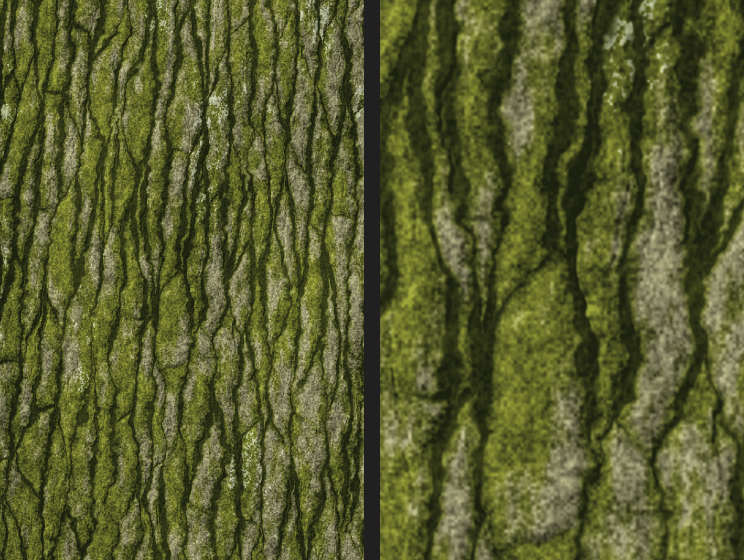
Left: the whole. Right: its middle third, enlarged.
Reproduce this texture procedurally as a Shadertoy shader.

```glsl
vec2 hash2(vec2 p) {
    vec3 a = fract(p.xyx * vec3(0.1031, 0.1030, 0.0973));
    a += dot(a, a.yzx + 33.33);
    return fract((a.xx + a.yz) * a.zy);
}

float noise(vec2 p) {
    vec2 i = floor(p), f = fract(p);
    f = f * f * (3.0 - 2.0 * f);
    float low = mix(hash2(i).x, hash2(i + vec2(1, 0)).x, f.x);
    float high = mix(hash2(i + vec2(0, 1)).x, hash2(i + vec2(1, 1)).x, f.x);
    return mix(low, high, f.y);
}

float fbm(vec2 p) {
    float sum = 0.0, amp = 0.46;
    for (int i = 0; i < 4; i++) {
        sum += amp * noise(p);
        p = mat2(1.9, 0.6, -0.6, 1.9) * p + 17.3;
        amp *= 0.6;
    }
    return sum;
}

// Leaning, meandering grain of the trunk
vec2 warpGrain(vec2 p) {
    vec2 q = p;
    q.x -= 0.13 * p.y * (1.0 - p.x);
    q.x += 0.045 * (noise(p * vec2(6, 4)) - 0.5);
    q.x += 0.024 * (noise(p * vec2(20, 13) + 5.0) - 0.5);
    q += 0.011 * (vec2(noise(p * 56.0), noise(p * 50.0 + 9.0)) - 0.5);
    q.x += 0.005 * (noise(p * 130.0 + 2.0) - 0.5);
    return q;
}

// Stretched Voronoi plates: x = distance to the nearest crack, y = plate id
vec2 plates(vec2 q, vec2 scale) {
    vec2 cell = floor(q * scale), f = fract(q * scale);
    vec2 nearest = vec2(0), owner = vec2(0);
    float best = 9.0;
    for (int y = -1; y <= 1; y++)
    for (int x = -1; x <= 1; x++) {
        vec2 g = vec2(x, y);
        vec2 r = g + hash2(cell + g + 40.0) - f;
        if (dot(r, r) < best) {
            best = dot(r, r);
            nearest = r;
            owner = g;
        }
    }
    float edge = 1.0;
    for (int y = -2; y <= 2; y++)
    for (int x = -2; x <= 2; x++) {
        vec2 g = owner + vec2(x, y);
        vec2 r = g + hash2(cell + g + 40.0) - f;
        if (x != 0 || y != 0) {
            vec2 n = normalize(r - nearest);
            float d = dot(0.5 * (r + nearest), n) / length(n * scale);
            // Cracks across the grain are shallower
            edge = min(edge, d + 0.004 * smoothstep(0.7, 1.0, abs(n.y)));
        }
    }
    return vec2(edge, hash2(cell + owner + 71.0).x);
}

// x = height, y = crack distance, z = plate id, w = grain
vec4 bark(vec2 p) {
    vec2 q = warpGrain(p);
    vec2 plate = plates(q, vec2(16.0, 3.2));
    float d = plate.x - 0.010 * noise(p * vec2(20, 10) + 3.0);
    float split = plates(q + 3.7, vec2(25.0, 7.0)).x;
    float splitDepth = smoothstep(0.35, 0.65, noise(p * vec2(15, 8) + 12.0));
    float grain = fbm(p * vec2(58, 34));
    float height = smoothstep(-0.003, 0.022, d) + 0.9 * grain;
    height -= 0.4 * splitDepth * (1.0 - smoothstep(0.0, 0.005, split));
    return vec4(height, d, plate.y, grain);
}

void mainImage(out vec4 fragColor, in vec2 fragCoord) {
    vec2 p = fragCoord / iResolution.x;
    vec4 b = bark(p);
    float slope = b.x - bark(p + vec2(-0.0028, 0.0036)).x;
    float speck = 0.5 * (noise(p * 230.0) + noise(p.yx * 330.0)) - 0.5;

    // Light on the relief, dark in the cracks
    float open = smoothstep(-0.002, 0.004, b.y);
    float crest = smoothstep(0.0, 0.022, b.y);
    float tone = 0.14 + 0.40 * open + 0.17 * crest + 0.48 * slope;
    tone += (0.35 + 0.65 * open) * (0.7 * (b.w - 0.5) + 0.8 * speck);
    tone += 0.08 * (b.z - 0.5) + 0.2 * (noise(p * vec2(4, 2.5) + 8.0) - 0.5);
    tone = clamp(tone, 0.0, 1.2);

    // Moss, with bare wood on the crests
    vec3 moss = mix(vec3(0.11, 0.13, 0.06), vec3(0.54, 0.57, 0.20), tone);
    vec3 wood = mix(vec3(0.14, 0.14, 0.08), vec3(0.65, 0.64, 0.48), tone);
    vec2 along = p - vec2(0.13 * p.y * (1.0 - p.x), 0.0);
    float cover = fbm(along * vec2(24, 8) + 3.0 * b.z) + 0.14 * (p.x - 0.5);
    cover += 0.35 * (b.w - 0.5) + 0.2 * speck;
    float bare = smoothstep(0.42, 0.68, cover) * smoothstep(-0.001, 0.010, b.y);
    vec3 color = mix(moss, wood, bare);

    // Sparse pale lichen
    float patches = noise(p * vec2(9, 4) + 31.0) + 0.8 * (b.w - 0.5) + 0.4 * speck;
    float lichen = smoothstep(0.94, 1.06, patches) * open;
    color = mix(color, vec3(0.64, 0.67, 0.57) * (0.55 + 0.6 * tone), 0.75 * lichen);

    fragColor = vec4(color, 1.0);
}
```
